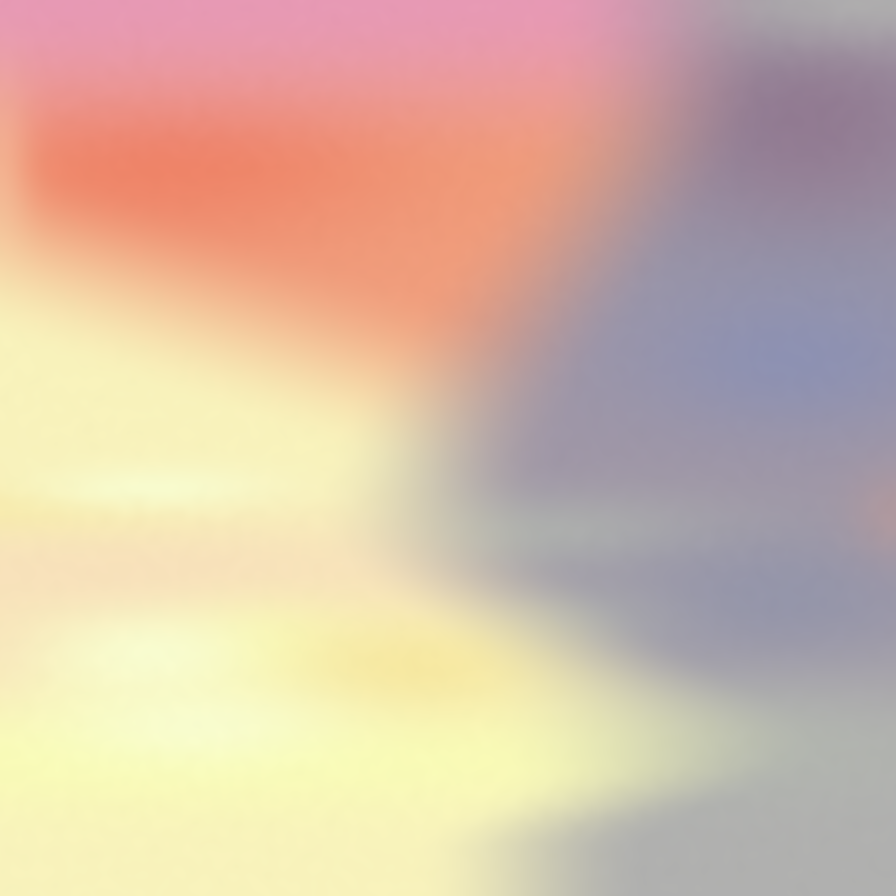
Write a Shadertoy shader that draws this background.

```glsl
const vec3 PINK        = vec3(0.905, 0.600, 0.705);
const vec3 CORAL       = vec3(0.940, 0.620, 0.490);
const vec3 DEEP_ORANGE = vec3(0.935, 0.515, 0.405);
const vec3 PEACH       = vec3(0.970, 0.880, 0.730);
const vec3 CREAM       = vec3(0.973, 0.950, 0.735);
const vec3 LEMON       = vec3(0.975, 0.988, 0.710);
const vec3 PALE_LIGHT  = vec3(0.973, 0.990, 0.815);
const vec3 GOLD        = vec3(0.965, 0.905, 0.620);
const vec3 HAZE        = vec3(0.625, 0.590, 0.650);
const vec3 MAUVE       = vec3(0.570, 0.480, 0.570);
const vec3 SLATE       = vec3(0.580, 0.585, 0.665);
const vec3 BLUE        = vec3(0.550, 0.568, 0.700);
const vec3 SAGE        = vec3(0.700, 0.720, 0.685);
const vec3 SILVER      = vec3(0.690, 0.690, 0.685);

const float CORAL_EDGE   = 0.725;  // height of the coral edge at the left
const float CORAL_SLOPE  = 0.33;
const float CORAL_SOFT   = 0.11;
const float HAZE_SOFT    = 0.135;
const float MOTTLE_SCALE = 55.0;
const float MOTTLE_WARP  = 0.003;
const float MOTTLE_TONE  = 0.008;

vec2 hashGradient(vec2 cell) {
    vec2 h = vec2(dot(cell, vec2(127.1, 311.7)), dot(cell, vec2(269.5, 183.3)));
    return 2.0 * fract(sin(h) * 43758.5) - 1.0;
}

float gradientNoise(vec2 p) {
    vec2 i = floor(p), f = fract(p);
    vec2 u = f * f * f * (f * (f * 6.0 - 15.0) + 10.0);
    vec2 e = vec2(0.0, 1.0);
    float low  = mix(dot(hashGradient(i), f),
                     dot(hashGradient(i + e.yx), f - e.yx), u.x);
    float high = mix(dot(hashGradient(i + e.xy), f - e.xy),
                     dot(hashGradient(i + e.yy), f - e.yy), u.x);
    return mix(low, high, u.y);
}

// Falling form of smoothstep: 1 below lo, 0 above hi
float fall(float lo, float hi, float x) {
    return 1.0 - smoothstep(lo, hi, x);
}

// Blend an elliptical Gaussian patch over a colour
vec3 glow(vec3 base, vec3 tint, vec2 p, vec2 centre, vec2 radius, float strength) {
    vec2 d = (p - centre) / radius;
    return mix(base, tint, strength * exp(-dot(d, d)));
}

// Cream ground, with a coral and pink sky above a slanted edge
vec3 warmSide(vec2 p) {
    vec3 ground = CREAM;
    ground = glow(ground, PEACH, p, vec2(0.16, 0.36), vec2(0.60, 0.070), 1.0);
    ground = glow(ground, GOLD, p, vec2(0.00, 0.435), vec2(0.22, 0.030), 0.55);
    ground = glow(ground, PEACH, p, vec2(0.00, 0.27), vec2(0.06, 0.080), 0.60);
    ground = glow(ground, LEMON, p, vec2(0.25, 0.155), vec2(0.70, 0.060), 0.95);
    ground = glow(ground, LEMON, p, vec2(0.30, 0.275), vec2(0.10, 0.050), 0.80);
    ground = glow(ground, GOLD, p, vec2(0.46, 0.255), vec2(0.16, 0.055), 0.90);
    ground = glow(ground, PALE_LIGHT, p, vec2(0.17, 0.455), vec2(0.14, 0.026), 0.90);
    ground = glow(ground, PALE_LIGHT, p, vec2(0.17, 0.270), vec2(0.11, 0.045), 0.95);
    ground = glow(ground, PALE_LIGHT, p, vec2(0.22, 0.190), vec2(0.15, 0.045), 0.90);

    vec3 sky = glow(CORAL, DEEP_ORANGE, p, vec2(0.19, 0.825), vec2(0.27, 0.100), 1.0);
    sky = mix(sky, PINK, smoothstep(0.80, 1.0, p.y));
    sky = glow(sky, PEACH, p, vec2(0.0, 0.81), vec2(0.035, 0.10), 0.40);

    float edge = CORAL_EDGE - CORAL_SLOPE * p.x;
    return mix(ground, sky, smoothstep(edge - CORAL_SOFT, edge + CORAL_SOFT, p.y));
}

// Grey violet haze with mauve, blue and sage patches
vec3 coolSide(vec2 p) {
    vec3 c = mix(HAZE, SILVER, fall(0.13, 0.38, p.y));
    c = glow(c, SLATE, p, vec2(0.92, 0.71), vec2(0.22, 0.080), 0.80);
    c = glow(c, MAUVE, p, vec2(0.90, 0.87), vec2(0.19, 0.130), 1.0);
    c = glow(c, BLUE, p, vec2(0.89, 0.60), vec2(0.19, 0.085), 0.95);
    c = glow(c, SAGE, p, vec2(0.60, 0.405), vec2(0.23, 0.045), 0.75);
    c = glow(c, SLATE, p, vec2(0.87, 0.335), vec2(0.18, 0.075), 0.95);
    c = glow(c, SAGE, p, vec2(0.62, 0.310), vec2(0.12, 0.040), 0.60);
    c = glow(c, SAGE, p, vec2(0.78, 0.170), vec2(0.24, 0.060), 0.90);
    c = glow(c, CORAL, p, vec2(1.0, 0.425), vec2(0.05, 0.050), 0.20);
    return glow(c, SILVER, p, vec2(0.98, 1.0), vec2(0.22, 0.055), 0.90);
}

// Horizontal position of the haze boundary at each height
float hazeEdge(float y) {
    return mix(0.48, 0.74, smoothstep(0.42, 0.95, y))
         + 0.25 * fall(0.17, 0.42, y)
         - 0.14 * fall(0.05, 0.15, y);
}

void mainImage(out vec4 fragColor, in vec2 fragCoord) {
    vec2 uv = fragCoord / iResolution.xy;
    float mottle = gradientNoise(uv * MOTTLE_SCALE);
    vec2 p = uv + MOTTLE_WARP * mottle;

    float edge = hazeEdge(p.y);
    float soft = HAZE_SOFT + 0.06 * exp(-pow((p.y - 0.18) / 0.06, 2.0));
    float haze = smoothstep(edge - soft, edge + soft, p.x);

    vec3 color = mix(warmSide(p), coolSide(p), haze);
    fragColor = vec4(color + MOTTLE_TONE * mottle, 1.0);
}
```
